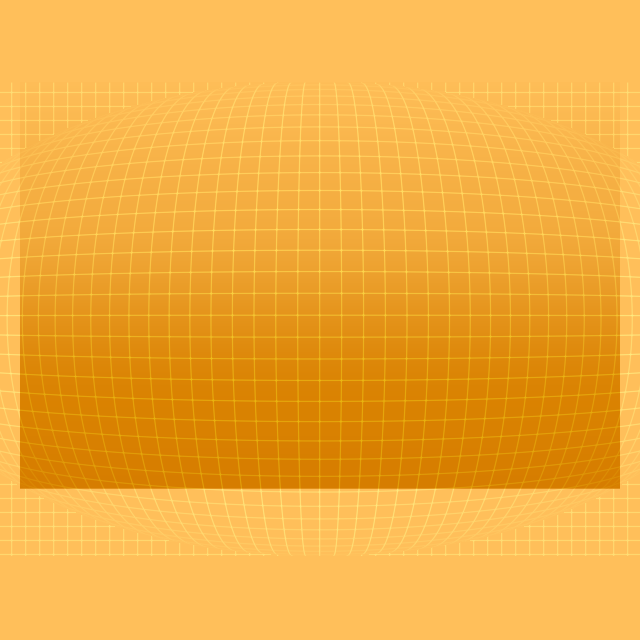
This background is drawn by a three.js fragment shader. Its source:

```glsl
// An amber panel with a vertical gradient on a pale orange ground, overlaid
// with a fine yellow grid that bulges like a sphere inside a wide ellipse.
// The grid is a regular lattice looked up through an arcsine lens.
varying vec2 vUv;

const vec3 GROUND = vec3(1.0, 0.75, 0.353);

// Lattice coordinates; whole numbers fall on grid lines.
vec2 latticeAt(vec2 p) {
  vec2 radius = vec2(0.66, 0.3704);
  vec2 q = (p - vec2(0.4995, 0.502)) / radius;
  float r = max(length(q), 0.0001);
  if (r < 1.0) q *= asin(r) / (r * 1.5708);
  return (q * radius - vec2(0.0, 0.0035)) / 0.021875;
}

// Panel gradient from the ground tone down to deep amber.
vec3 panelColor(float y) {
  vec3 c = mix(GROUND, vec3(0.957, 0.677, 0.25), smoothstep(0.93, 0.65, y));
  c = mix(c, vec3(0.853, 0.51, 0.005), smoothstep(0.69, 0.362, y));
  return mix(c, vec3(0.84, 0.49, 0.0), smoothstep(0.37, 0.23, y));
}

// Soft-edged horizontal or vertical span.
float span(float v, float low, float high) {
  float soft = 0.0008;
  return smoothstep(low - soft, low + soft, v)
       * (1.0 - smoothstep(high - soft, high + soft, v));
}

void main() {
  vec2 p = vUv;

  // Panel
  float panel = span(p.x, 0.0313, 0.9687) * span(p.y, 0.2365, 0.872);
  vec3 color = mix(GROUND, panelColor(p.y), panel);

  // Distance to the nearest grid lines, corrected for the lens stretch
  float e = 0.0005;
  vec2 cell = latticeAt(p);
  vec2 dx = (latticeAt(p + vec2(e, 0.0)) - cell) / e;
  vec2 dy = (latticeAt(p + vec2(0.0, e)) - cell) / e;
  vec2 slope = max(sqrt(dx * dx + dy * dy), vec2(1.0));
  vec2 gap = abs(fract(cell + 0.5) - 0.5) / slope;

  // Lines grow fainter where the lens squeezes them together
  vec2 strength = clamp(72.0 / (slope * 2.4), 0.0, 1.0);
  vec2 line = (1.0 - smoothstep(0.0, 0.0019, gap)) * strength;
  float knot = (1.0 - smoothstep(0.0008, 0.0032, length(gap)))
             * strength.x * strength.y;
  float grid = max(line.x, line.y) * 0.75 + knot * 0.35;
  grid *= span(p.y, 0.1315, 0.871);

  // Yellow glow, paler over the lighter tones
  color += grid * vec3(0.06, 0.19, 0.05 + 0.32 * color.b);
  gl_FragColor = vec4(min(color, 1.0), 1.0);
}
```
